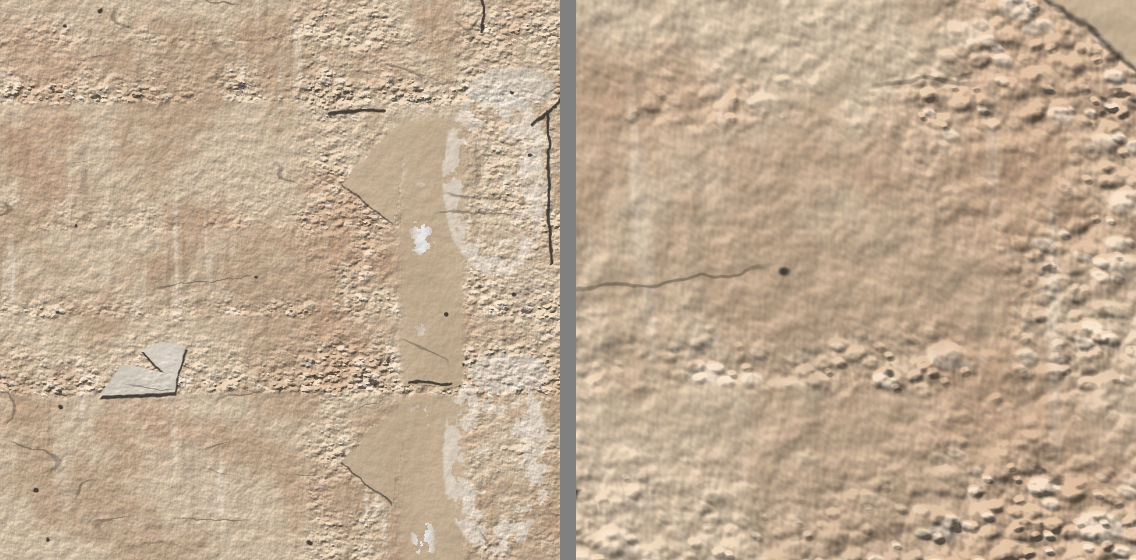
Left: the whole. Right: its middle third, enlarged.
This texture is drawn by a Shadertoy shader. Its source:

```glsl
// Weathered sandy concrete wall with rough ledges, plaster patches, flakes and cracks.
const vec3 SAND = vec3(0.795, 0.72, 0.628);
const vec3 SAND_DARK = vec3(0.725, 0.632, 0.535);
const vec3 PALE = vec3(0.86, 0.815, 0.755);
const vec3 RUST = vec3(0.69, 0.54, 0.43);
const vec3 PLASTER = vec3(0.755, 0.672, 0.57);
const vec3 FLAKE = vec3(0.82, 0.785, 0.735);
const vec3 SHADOW = vec3(0.22, 0.2, 0.18);
const vec2 LIGHT_STEP = vec2(-0.0008, 0.0014);
const float GRAIN = 0.36;
const float ROUGH_GRAIN = 0.6;
const float STONE_RELIEF = 0.62;
const float SOFT = 0.0016;

vec2 hash2(vec2 p) {
  vec3 q = fract(p.xyx * vec3(0.1031, 0.103, 0.0973));
  q += dot(q, q.yzx + 33.33);
  return fract((q.xx + q.yz) * q.zy);
}

float corner(vec2 cell, vec2 offset) {
  float angle = 6.2832 * hash2(cell).x;
  return dot(vec2(cos(angle), sin(angle)), offset);
}

float noise(vec2 p) {
  vec2 i = floor(p), f = p - i, e = vec2(1, 0);
  vec2 u = f * f * (3.0 - 2.0 * f);
  return mix(mix(corner(i, f), corner(i + e, f - e), u.x),
             mix(corner(i + e.yx, f - e.yx), corner(i + 1.0, f - 1.0), u.x), u.y);
}

float fbm(vec2 p) {
  float sum = 0.0, amp = 1.0;
  for (int i = 0; i < 4; i++) {
    sum += amp * noise(p);
    p = p * 2.03 + 17.3;
    amp *= 0.55;
  }
  return sum;
}

// Scattered stones: x is height, y is paleness
vec2 stones(vec2 p) {
  vec2 cell = floor(p), best = vec2(0);
  for (int k = 0; k < 9; k++) {
    vec2 c = cell + vec2(k % 3 - 1, k / 3 - 1);
    vec2 s = hash2(c + 71.0), d = p - c - hash2(c);
    d.x += d.y * (s.x - 0.5);
    float bump = 1.0 - length(d * vec2(0.8, 1.2)) / mix(0.2, 0.62, s.y);
    if (bump > best.x) best = vec2(bump, step(0.72, s.x));
  }
  return vec2(smoothstep(0.0, 0.6, best.x), best.y * smoothstep(0.1, 0.35, best.x));
}

float relief(vec2 p, float rough) {
  float lumps = stones(p * 85.0).x + 1.3 * stones(p * 42.0 + 9.0).x;
  return fbm(p * 48.0) * (GRAIN + ROUGH_GRAIN * rough) + lumps * rough * STONE_RELIEF;
}

float ledge(float y, float fade) {
  return smoothstep(-0.008, 0.008, y) * exp(-max(y, 0.0) / fade);
}

float side(vec2 p, vec2 a, vec2 b) {
  vec2 e = normalize(b - a);
  return dot(p - a, vec2(e.y, -e.x));
}

float quad(vec2 p, vec2 a, vec2 b, vec2 c, vec2 d) {
  return max(max(side(p, a, b), side(p, b, c)), max(side(p, c, d), side(p, d, a)));
}

float fill(float d) { return smoothstep(SOFT, -SOFT, d); }

float flakes(vec2 p) {
  float body = quad(p, vec2(0.176, 0.293), vec2(0.312, 0.298), vec2(0.318, 0.333), vec2(0.215, 0.35));
  float curl = quad(p, vec2(0.25, 0.375), vec2(0.312, 0.32), vec2(0.333, 0.38), vec2(0.288, 0.39));
  return min(body, curl);
}

float wedge(vec2 p) {
  return quad(p, vec2(0.61, 0.675), vec2(0.7, 0.6), vec2(0.73, 0.79), vec2(0.69, 0.76));
}

float crack(vec2 p, vec2 a, vec2 b, float width) {
  vec2 d = b - a;
  float t = clamp(dot(p - a, d) / dot(d, d), 0.0, 1.0);
  return smoothstep(width + SOFT, width * 0.4, length(p - a - d * t));
}

void mainImage(out vec4 fragColor, in vec2 fragCoord) {
  vec2 p = fragCoord / iResolution.xy;
  vec2 w = p + 0.007 * vec2(fbm(p * 22.0), fbm(p * 22.0 + 40.0));
  vec2 q = w + vec2(0, w.y < 0.31 ? 0.5 : 0.0);
  float broad = fbm(p * 5.0 + 3.0), patchy = fbm(p * 13.0 + 8.0);

  // Plaster column and wedge on both storeys
  float column = smoothstep(0.065, 0.045, abs(w.x - 0.772)) * smoothstep(0.8, 0.78, q.y);
  float plaster = max(column, fill(wedge(q)));

  // Crumbling ledges
  float y = w.y + 0.012 * noise(vec2(p.x * 6.0, 2));
  float rough = ledge(y - 0.818, 0.045) + 1.15 * ledge(y - 0.298, 0.05) + 0.65 * ledge(y - 0.435, 0.028)
    + 0.35 * ledge(y - 0.59, 0.05) + 0.4 * ledge(y - 0.92, 0.03)
    + 0.4 * smoothstep(0.12, 0.03, abs(w.x - 0.62)) + 0.3 * smoothstep(0.8, 0.86, w.x);
  rough = clamp(rough * (0.75 + 1.1 * patchy) + 0.12 * broad, 0.03, 1.1) * (1.0 - 0.93 * plaster);

  // Sand tones, rust and vertical runs
  vec3 col = mix(SAND_DARK, SAND, smoothstep(-0.45, 0.25, broad + 0.5 * patchy));
  col = mix(col, RUST, 0.42 * smoothstep(0.05, 0.7, fbm(p * 6.0 + 60.0) + 0.25 * rough));
  float runs = noise(p * vec2(75, 5)) + 0.6 * noise(p * vec2(30, 3) + 9.0);
  float runZone = smoothstep(-0.2, 0.4, noise(p * vec2(7, 5) + 21.0));
  col = mix(col, PALE, 0.65 * runZone * smoothstep(0.15, 0.6, runs));
  col *= 1.0 - 0.1 * runZone * smoothstep(0.15, 0.6, -runs);
  col = mix(col, PLASTER * (1.0 + 0.05 * broad), 0.88 * plaster);

  // Pale peeling skin and caps
  float ring = length((q - vec2(0.885, 0.68)) / vec2(0.095, 0.17));
  float skin = smoothstep(1.03, 0.97, ring) * smoothstep(-0.05, 0.12, fbm(p * 28.0) + 0.9 * ring - 0.65);
  vec2 capPos = w - vec2(0.91, w.y > 0.6 ? 0.842 : 0.335);
  float cap = smoothstep(1.05, 0.97, length(capPos / vec2(0.075, 0.034)) + 0.25 * patchy);
  col = mix(mix(col, PALE, 0.85 * skin), FLAKE, 0.7 * cap);
  rough *= 1.0 - 0.65 * max(skin, cap);

  // White paint chips
  float chips = smoothstep(0.035, 0.0, abs(p.x - 0.755)) * smoothstep(0.0, 0.25, noise(vec2(3, p.y * 13.0)));
  chips *= smoothstep(0.42, 0.5, fbm(p * 42.0 + 5.0) + 0.55 * chips);
  col = mix(col, vec3(0.9), chips);

  // Stones, directional light and pits
  float pebble = max(stones(p * 85.0).y, stones(p * 42.0 + 9.0).y);
  col = mix(col, PALE, 0.55 * pebble * smoothstep(0.1, 0.6, rough));
  float shade = relief(p - LIGHT_STEP, rough) - relief(p + LIGHT_STEP, rough);
  col *= 1.0 + clamp(shade * (1.0 - 0.6 * plaster), -0.55, 0.2);
  float pits = smoothstep(0.55, 0.85, fbm(p * vec2(38, 55) + 31.0) + 0.28 * rough);
  col = mix(col, SHADOW, 0.75 * pits * smoothstep(0.15, 0.7, rough));

  // Lifted flakes and their shadows
  vec2 f = mix(p, w, 0.6);
  col = mix(col, SHADOW, 0.9 * fill(flakes(f + vec2(-0.002, 0.006))));
  col = mix(col, FLAKE * (1.0 + 0.06 * patchy + 0.15 * shade), fill(flakes(f)));
  col = mix(col, SHADOW, 0.65 * fill(wedge(q + vec2(0.001, 0.003))) * (1.0 - plaster));

  // Long cracks and hairlines
  float dark = crack(w, vec2(0.975, 0.8), vec2(0.985, 0.53), 0.0026);
  dark = max(dark, crack(w, vec2(0.86, 1.01), vec2(0.862, 0.94), 0.0022));
  dark = max(dark, crack(w, vec2(0.95, 0.775), vec2(1.01, 0.83), 0.0025));
  dark = max(dark, crack(w, vec2(0.73, 0.315), vec2(0.805, 0.316), 0.002));
  dark = max(dark, crack(w, vec2(0.59, 0.797), vec2(0.685, 0.803), 0.0035));
  float hair = abs(noise(w * vec2(4, 13) + 50.0));
  dark = max(dark, 0.4 * smoothstep(0.022, 0.006, hair) * smoothstep(0.1, 0.35, noise(p * 9.0 + 77.0)));

  // Scattered holes
  for (int i = 0; i < 14; i++) {
    float size = mix(0.002, 0.0055, hash2(vec2(i, 19)).x);
    dark = max(dark, fill(length(w - hash2(vec2(i, 5))) - size));
  }
  fragColor = vec4(mix(col, SHADOW, 0.9 * dark), 1);
}
```
